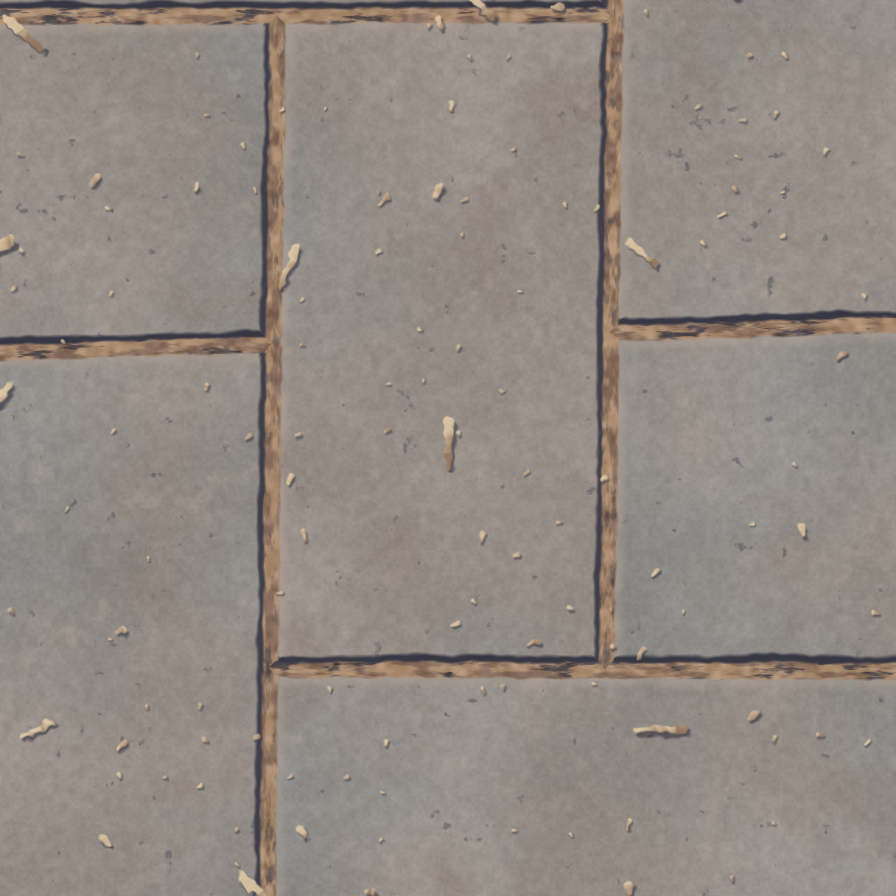
This texture is drawn by a WebGL 2 fragment shader. Its source:

```glsl
#version 300 es
precision highp float;
// Grey herringbone pavers with sandy joints, small crumbs and dry twigs.
uniform vec2 u_resolution;
out vec4 outColor;

const vec2 PITCH = vec2(0.376, 0.365);     // half paver, across and down
const vec2 ORIGIN = vec2(0.309, 0.016);    // corner of the first upright paver
const float JOINT_HALF = 0.0102;
const float SHADE_WIDTH = 0.0075;
const float SOFTNESS = 0.0017;
const float MOTTLE_CONTRAST = 0.10;
const vec2 LIGHT_SHIFT = vec2(0.8, 1.2);   // shadow direction, y down
const vec3 SLATE = vec3(0.588, 0.556, 0.53);
const vec3 SLATE_COOL = vec3(0.56, 0.553, 0.54);
const vec3 SLATE_PALE = vec3(0.67, 0.62, 0.58);
const vec3 STAIN = vec3(0.53, 0.47, 0.43);
const vec3 SAND = vec3(0.67, 0.55, 0.44);
const vec3 EARTH = vec3(0.51, 0.41, 0.35);
const vec3 SHADE = vec3(0.21, 0.21, 0.26);
const vec3 STRAW = vec3(0.88, 0.79, 0.65);
const vec3 BARK = vec3(0.60, 0.48, 0.38);

float hash(vec2 p) {
    vec3 q = fract(vec3(p.xyx) * 0.1031);
    q += dot(q, q.yzx + 33.33);
    return fract((q.x + q.y) * q.z);
}

float noise(vec2 p) {
    vec2 i = floor(p), f = fract(p);
    f = f * f * (3.0 - 2.0 * f);
    return mix(mix(hash(i), hash(i + vec2(1, 0)), f.x),
               mix(hash(i + vec2(0, 1)), hash(i + vec2(1, 1)), f.x), f.y);
}

float fbm(vec2 p) {
    float sum = 0.0, gain = 0.5;
    for (int i = 0; i < 4; i++) {
        sum += gain * noise(p);
        p = p * 2.03 + 17.0;
        gain *= 0.5;
    }
    return sum / 0.9375;
}

float inside(float d, float blur) {
    float soft = max(SOFTNESS * blur, 0.7 / min(u_resolution.x, u_resolution.y));
    return 1.0 - smoothstep(-soft, soft, d);
}

float capsule(vec2 p, vec2 dir, vec2 size) {
    float along = clamp(dot(p, dir), -size.x, size.x);
    return length(p - dir * along) - size.y * (1.0 - 0.25 * along / size.x);
}

// One layer of debris: at most one piece in each grid cell, in loose clusters.
vec3 scatter(vec3 ground, vec2 p, float count, float chance, vec2 size, float seed) {
    vec2 cell = floor(p * count), id = cell + seed;
    float cluster = 0.3 + 1.4 * noise(cell * 6.0 / count + seed);
    if (hash(id) > chance * cluster) return ground;
    vec2 jitter = vec2(hash(id + 3.1), hash(id + 7.7));
    vec2 local = p - (cell + 0.22 + 0.56 * jitter) / count;
    local += 1.1 * size.y * (vec2(noise(p * 150.0), noise(p * 150.0 + 40.0)) - 0.5);
    float angle = 3.14159 * hash(id + 1.3);
    vec2 dir = vec2(cos(angle), sin(angle));
    vec2 dims = size * mix(vec2(0.45, 0.55), vec2(1.0), vec2(hash(id + 5.9), hash(id + 9.2)));
    float shadow = inside(capsule(local - LIGHT_SHIFT * dims.y, dir, dims), 1.5);
    float grain = noise(vec2(dot(local, dir) * 200.0, hash(id) * 50.0));
    float side = dot(local, normalize(LIGHT_SHIFT)) / dims.y;
    vec3 body = mix(BARK, STRAW, clamp(grain + 0.4 * hash(id + 2.4) - 0.2 * side, 0.0, 1.0));
    ground = mix(ground, SHADE, 0.65 * shadow);
    return mix(ground, body, 0.9 * inside(capsule(local, dir, dims), 1.0));
}

void main() {
    vec2 p = gl_FragCoord.xy / u_resolution;
    p.y = 1.0 - p.y;

    // Slightly uneven laying, then the herringbone cell
    vec2 laid = p + vec2(0.012 * p.y, 0.0316 * (p.x - 0.36) * sin(4.3 * p.y));
    laid += 0.002 * (vec2(noise(p * 34.0), noise(p * 34.0 + 60.0)) - 0.5);
    laid += 0.002 * (vec2(noise(p * 95.0), noise(p * 95.0 + 20.0)) - 0.5);
    vec2 grid = (laid - ORIGIN) / PITCH;
    vec2 cell = floor(grid), f = fract(grid);
    float part = mod(cell.x + cell.y + 1.0, 4.0);
    vec2 lo = f * PITCH, hi = (1.0 - f) * PITCH, paver = cell;
    if (part < 0.5) { lo.x = 1.0; paver.x -= 1.0; }   // right half, lying
    else if (part < 1.5) hi.y = 1.0;                  // top half, upright
    else if (part < 2.5) { lo.y = 1.0; paver.y -= 1.0; }
    else hi.x = 1.0;
    float nearLo = min(lo.x, lo.y), nearHi = min(hi.x, hi.y);
    bool lying = min(lo.y, hi.y) < min(lo.x, hi.x);

    // Paver face: gentle mottling, faint stains, fine grain and few pits
    float mottle = fbm(p * 3.5 + paver * 3.7);
    vec3 color = mix(SLATE_COOL, SLATE, smoothstep(0.3, 0.6, mottle));
    color += MOTTLE_CONTRAST * (fbm(p * 6.0 + 50.0) - 0.5);
    color += 0.025 * (hash(paver + 20.0) - 0.5);
    color = mix(color, STAIN, 0.3 * smoothstep(0.62, 0.8, fbm(p * 9.0 + 31.0)));
    color = mix(color, SLATE_PALE, 0.35 * smoothstep(0.66, 0.85, fbm(p * 34.0 + 7.0)));
    color += 0.07 * (fbm(p * 110.0) - 0.5) + 0.03 * (noise(p * 320.0) - 0.5);
    color = mix(color, SHADE, 0.35 * smoothstep(0.76, 0.88, fbm(p * 64.0 + 11.0)));

    // Worn pale rim on the lit edges, shade along the others
    float rim = 1.0 - smoothstep(JOINT_HALF, JOINT_HALF + 0.015, nearLo);
    color = mix(color, SLATE_PALE, rim * (0.25 + 0.6 * noise(p * 40.0 + 3.0)));
    float depth = SHADE_WIDTH * (0.65 + 0.6 * noise(p * 28.0 + 9.0)) * (lying ? 1.0 : 0.85);
    float shade = inside(nearHi - JOINT_HALF - depth + 0.003, 1.5);
    color = mix(color, SHADE, shade * (lying ? 0.98 : 0.9));

    // Crumbly joint filling, streaked along its run
    vec2 run = lying ? p * vec2(40.0, 150.0) : p * vec2(130.0, 45.0);
    float crumble = fbm(run);
    vec3 filling = mix(EARTH, SAND, smoothstep(0.3, 0.62, crumble));
    filling = mix(filling, SHADE, (lying ? 0.75 : 0.4) * smoothstep(0.56, 0.76, fbm(run + 80.0)));
    filling += 0.12 * (noise(p * 120.0) - 0.5);
    color = mix(color, filling, inside(min(nearLo, nearHi + 0.003) - JOINT_HALF, 1.2));

    // Debris from fine crumbs to twigs
    color = scatter(color, p, 20.0, 0.22, vec2(0.0026, 0.0021), 41.0);
    color = scatter(color, p + 0.037, 10.0, 0.26, vec2(0.006, 0.0036), 83.0);
    color = scatter(color, p + 0.11, 4.0, 0.6, vec2(0.036, 0.0052), 127.0);
    outColor = vec4(clamp(color, 0.0, 1.0), 1.0);
}
```
